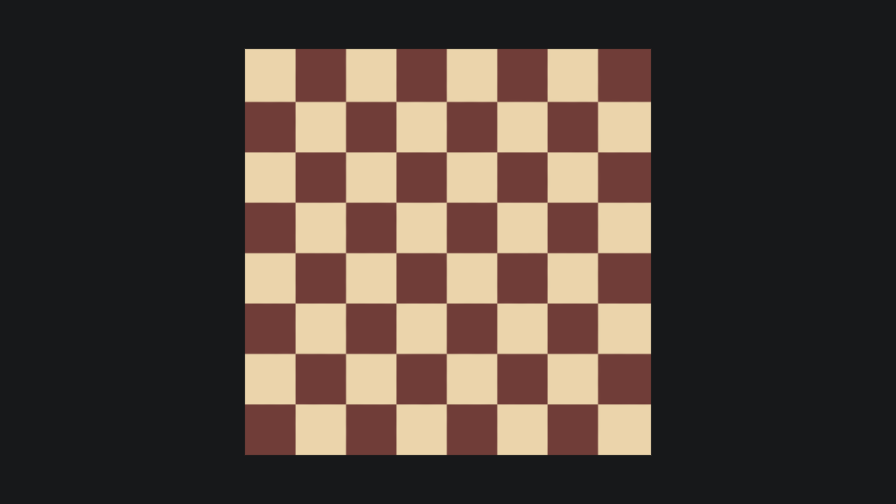
Write a Shadertoy shader that draws this pattern.

```glsl
// An 8 x 8 checkerboard of cream and brown squares on a near-black ground.
// Two softened square waves are multiplied to give the checks; the board is
// a box mask, and gradient noise breaks up a very faint tint along the edges.

#define CELLS 8.0
#define CELL_SIZE 0.1
#define GRID_SHIFT -0.0023
#define BOARD_HALF 0.4028
#define EDGE_SOFTNESS 0.0016
#define RIM_WIDTH 0.007
#define RIM_STRENGTH 0.025
#define NOISE_SCALE 38.0
#define GROUND vec3(0.090, 0.094, 0.100)
#define CREAM vec3(0.920, 0.832, 0.670)
#define BROWN vec3(0.440, 0.240, 0.220)

vec2 hashGradient(vec2 lattice) {
    vec2 h = vec2(dot(lattice, vec2(127.1, 311.7)), dot(lattice, vec2(269.5, 183.3)));
    return 2.0 * fract(sin(h) * 43758.5) - 1.0;
}

float gradientNoise(vec2 p) {
    vec2 i = floor(p), f = fract(p);
    vec2 w = f * f * (3.0 - 2.0 * f);
    vec2 e = vec2(0.0, 1.0);
    float bottom = mix(dot(hashGradient(i), f),
                       dot(hashGradient(i + e.yx), f - e.yx), w.x);
    float top = mix(dot(hashGradient(i + e.xy), f - e.xy),
                    dot(hashGradient(i + e.yy), f - e.yy), w.x);
    return mix(bottom, top, w.y);
}

// Distance to the nearest cell edge on each axis, in canvas heights
vec2 edgeDistance(vec2 grid) {
    return (0.5 - abs(fract(grid) - 0.5)) * CELL_SIZE;
}

// +1 in even cells, -1 in odd ones, passing smoothly through 0 at the edges
vec2 squareWave(vec2 grid, float blur) {
    vec2 parity = 1.0 - 2.0 * mod(floor(grid), 2.0);
    return parity * clamp(edgeDistance(grid) / blur, 0.0, 1.0);
}

void mainImage(out vec4 fragColor, in vec2 fragCoord) {
    vec2 p = (fragCoord - 0.5 * iResolution.xy) / iResolution.y;
    float pixel = 1.0 / iResolution.y;
    float blur = max(EDGE_SOFTNESS, 0.5 * pixel);

    // Checks; the clamp lets the outer cells run on to the board's border
    vec2 grid = (p - GRID_SHIFT) / CELL_SIZE + 0.5 * CELLS;
    grid = clamp(grid, 0.5, CELLS - 0.5);
    vec2 wave = squareWave(grid, blur);
    vec3 board = mix(CREAM, BROWN, 0.5 + 0.5 * wave.x * wave.y);

    // Faint uneven tint just inside the cell edges
    vec2 d = edgeDistance(grid);
    float rim = 1.0 - smoothstep(0.0, RIM_WIDTH, min(d.x, d.y));
    board += RIM_STRENGTH * rim * gradientNoise(p * NOISE_SCALE);

    // Board on the ground
    vec2 outside = abs(p) - BOARD_HALF;
    float border = max(outside.x, outside.y);
    float mask = 1.0 - smoothstep(-0.75 * pixel, 0.75 * pixel, border);
    fragColor = vec4(mix(GROUND, board, mask), 1.0);
}
```
